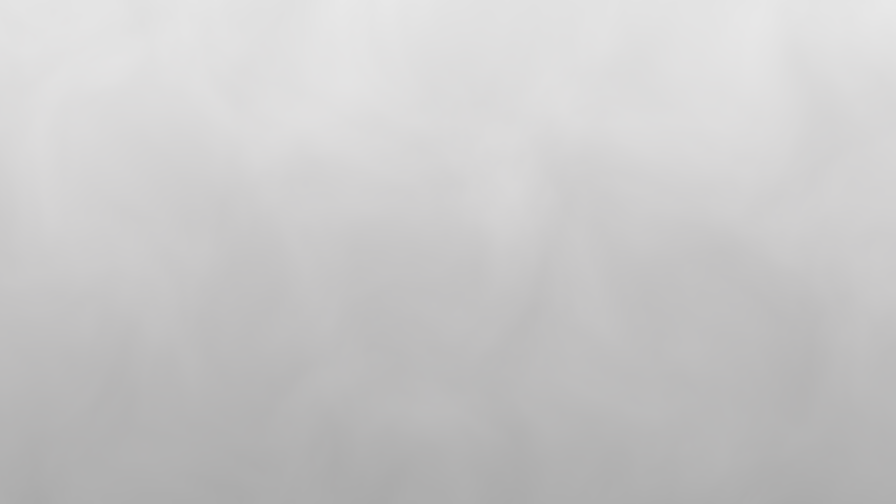
Give the GLSL for this texture, as a Shadertoy shader.

```glsl
vec2 gradientAt(vec2 cell) {
    vec3 h = fract(cell.xyx * vec3(0.1031, 0.1030, 0.0973));
    h += dot(h, h.yzx + 33.33);
    float angle = 6.2832 * fract((h.x + h.y) * h.z);
    return vec2(cos(angle), sin(angle));
}

float gradientNoise(vec2 p) {
    vec2 cell = floor(p), f = fract(p);
    vec2 w = f * f * f * (f * (f * 6.0 - 15.0) + 10.0);
    float a = dot(gradientAt(cell), f);
    float b = dot(gradientAt(cell + vec2(1, 0)), f - vec2(1, 0));
    float c = dot(gradientAt(cell + vec2(0, 1)), f - vec2(0, 1));
    float d = dot(gradientAt(cell + vec2(1, 1)), f - vec2(1, 1));
    return mix(mix(a, b, w.x), mix(c, d, w.x), w.y);
}

float cloudNoise(vec2 p) {
    float sum = 0.0, amplitude = 1.0;
    for (int octave = 0; octave < 5; octave++) {
        sum += amplitude * gradientNoise(p);
        p = mat2(1.6, 1.2, -1.2, 1.6) * p + 17.3;
        amplitude *= 0.48;
    }
    return sum;
}

void mainImage(out vec4 fragColor, in vec2 fragCoord) {
    vec2 uv = fragCoord / iResolution.xy;
    vec2 p = fragCoord / iResolution.y;

    // Overcast sky, brighter towards the top
    float height = mix(uv.y, smoothstep(0.0, 1.0, uv.y), 0.5);
    float light = mix(0.682, 0.893, height);

    // Soft, faint billows bent by a slow warp
    vec2 warp = vec2(gradientNoise(p * 3.0 + 41.0), gradientNoise(p * 3.0 + 73.0));
    light += 0.034 * cloudNoise(p * vec2(3.6, 3.2) + 0.5 * warp + 9.0);

    // Barely warm tint in the middle band
    float warmth = 4.0 * uv.y * (1.0 - uv.y);
    vec3 color = light + warmth * vec3(0.002, -0.002, -0.001);

    fragColor = vec4(color, 1.0);
}
```
